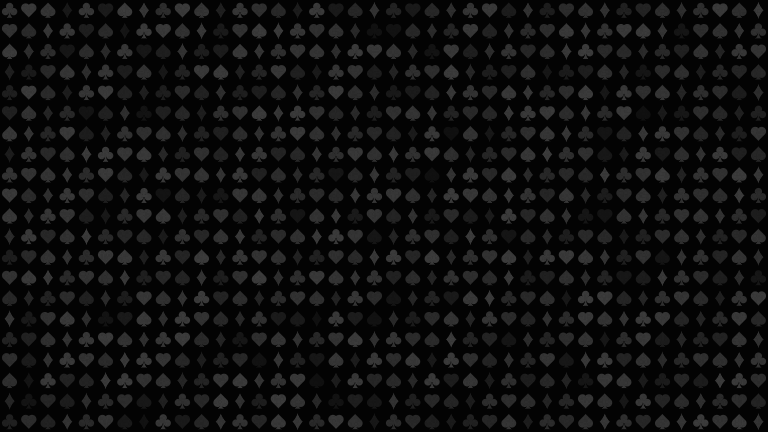
This pattern is drawn by a WebGL 2 fragment shader. Its source:

```glsl
#version 300 es
precision highp float;

uniform vec2 u_resolution;
out vec4 fragColor;

float hash(vec2 p) {
    return fract(sin(dot(p, vec2(127.1, 311.7))) * 43758.5453);
}

// Heart with its tip at the origin, about 1.1 tall
float heartShape(vec2 p) {
    p.x = abs(p.x);
    if (p.x + p.y > 1.0) return length(p - vec2(0.25, 0.75)) - 0.3536;
    vec2 a = p - vec2(0.0, 1.0);
    vec2 b = p - 0.5 * max(p.x + p.y, 0.0);
    return sqrt(min(dot(a, a), dot(b, b))) * sign(p.x - p.y);
}

// Stem that flares towards its foot
float stem(vec2 p) {
    float flare = max(-p.y - 0.12, 0.0);
    float side = abs(p.x) - 0.03 - 1.5 * flare * flare;
    return max(side, max(p.y, -0.39 - p.y));
}

float club(vec2 p) {
    float top = length(p - vec2(0.0, 0.2)) - 0.19;
    float sides = length(vec2(abs(p.x) - 0.21, p.y + 0.07)) - 0.19;
    float middle = length(p) - 0.1;
    return min(min(top, sides), min(middle, stem(p)));
}

float heart(vec2 p) {
    return heartShape((p + vec2(0.0, 0.37)) / 0.66) * 0.66;
}

float spade(vec2 p) {
    float leaf = heartShape(vec2(p.x, 0.4 - p.y) / 0.64) * 0.64;
    return min(leaf, stem(p));
}

// Diamond with slightly hollow sides
float diamond(vec2 p) {
    p = abs(p);
    return dot(p, vec2(0.85, 0.53)) - 0.223 + p.x * p.y;
}

void main() {
    vec2 grid = vec2(40.0, 21.0);
    vec2 uv = gl_FragCoord.xy / u_resolution;
    vec2 cell = floor(uv * grid);
    vec2 p = (fract(uv * grid) - 0.5) * vec2(1.0, 1.0714);
    float pixel = grid.x / u_resolution.x;

    // Suits advance along each row and shift by one per row
    float suit = mod(cell.x + grid.y - 1.0 - cell.y, 4.0);
    float d = suit < 0.5 ? club(p)
            : suit < 1.5 ? heart(p)
            : suit < 2.5 ? spade(p)
            : diamond(p);
    float mask = clamp(0.5 - d / pixel, 0.0, 1.0);

    // Uneven brightness per symbol, with faint grain
    float shade = mix(0.06, 0.225, pow(hash(cell + 3.0), 0.6));
    float grain = hash(floor(uv * grid * 14.0));
    shade *= 0.95 + 0.1 * grain;

    vec3 background = vec3(0.01);
    fragColor = vec4(mix(background, vec3(shade), mask), 1.0);
}
```
